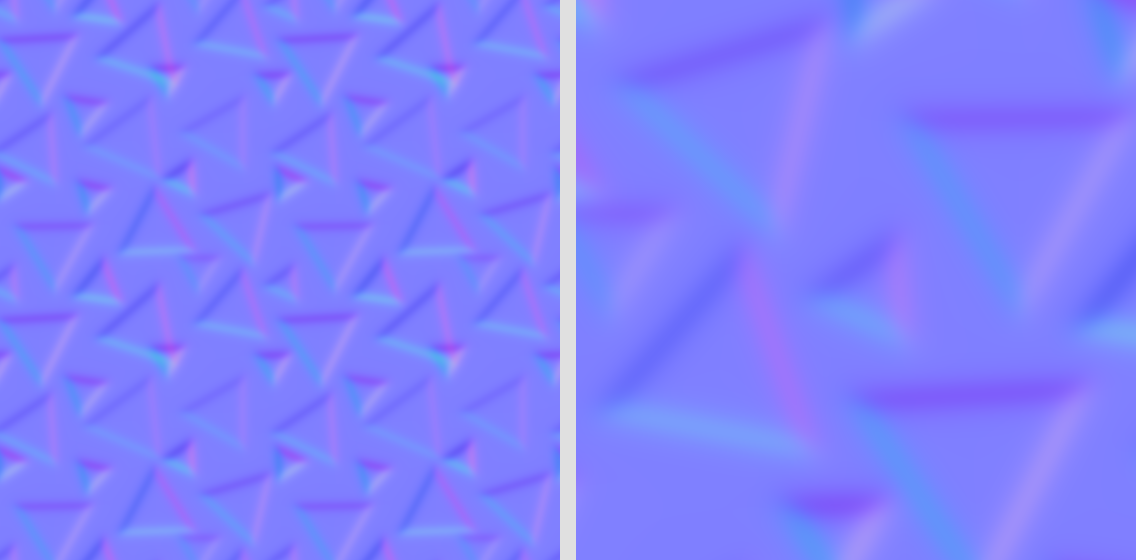
Left, the full canvas; right, a detail of the centre.
This texture map is drawn by a Shadertoy shader. Its source:

```glsl
// Tangent-space normal map of softly raised triangles scattered over a repeating tile.

const float TAU = 6.2831853;
const float REPEATS = 2.0;       // tiles across and down
const float CELLS = 3.0;         // scatter cells along one tile
const float BEVEL = 32.0;        // edge sharpness, per cell
const float JITTER = 0.16;
const float DRIFT = 0.15;

vec3 hash3(vec3 p) {
    p = fract(p * vec3(0.1031, 0.1030, 0.0973) + 0.17);
    p += dot(p, p.yxz + 33.33);
    return fract((p.xxy + p.yxx) * p.zyx);
}

// Wrapping displacement shared by all layers, so neighbours move together
vec2 drift(vec2 centre, float amount) {
    vec2 phase = TAU / CELLS * centre.yx;
    return amount * sin(phase + vec2(0.8, 2.9));
}

// Outward slope of a blurred equilateral triangle; each side peaks near 1
vec2 triangleSlope(vec2 p, float radius, float angle, float sharpness) {
    float inside = 1.0;
    vec2 outward = vec2(0.0);
    for (int side = 0; side < 3; side++) {
        float a = angle + TAU * float(side) / 3.0;
        vec2 normal = vec2(cos(a), sin(a));
        float edge = dot(p, normal) - 0.5 * radius;
        float cover = 1.0 / (1.0 + exp(sharpness * edge));
        inside *= cover;
        outward += normal * (1.0 - cover);
    }
    return 4.0 * inside * outward;
}

// One triangle per wrapped cell, with its own place, turn, size and height
vec2 scatterSlope(vec2 p, float offset, vec2 radii, vec2 strengths, float seed) {
    vec2 base = floor(p - offset);
    vec2 slope = vec2(0.0);
    for (int y = -1; y <= 1; y++) {
        for (int x = -1; x <= 1; x++) {
            vec2 cell = base + vec2(x, y);
            vec2 id = mod(cell, CELLS);
            vec3 place = hash3(vec3(id, seed));
            vec3 shape = hash3(vec3(id, seed + 7.0));
            vec2 centre = cell + offset + 0.5;
            centre += drift(centre, DRIFT) + JITTER * (place.xy - 0.5);
            float radius = mix(radii.x, radii.y, shape.x);
            float strength = mix(strengths.x, strengths.y, sqrt(shape.y));
            slope += strength * triangleSlope(p - centre, radius, TAU * place.z, BEVEL);
        }
    }
    return slope;
}

// Pack a slope as a colour, with green rising towards the bottom
vec3 encodeNormal(vec2 slope) {
    vec3 normal = normalize(vec3(slope.x, -slope.y, 1.0));
    return 0.5 + 0.5 * normal;
}

void mainImage(out vec4 fragColor, in vec2 fragCoord) {
    vec2 p = fragCoord / iResolution.xy * REPEATS * CELLS;

    // Large triangles in the cells, small ones in the gaps at cell corners
    vec2 slope = scatterSlope(p, 0.0, vec2(0.40, 0.49), vec2(0.08, 0.30), 3.0);
    slope += scatterSlope(p, 0.5, vec2(0.17, 0.28), vec2(0.14, 0.36), 19.0);

    fragColor = vec4(encodeNormal(slope), 1.0);
}
```
